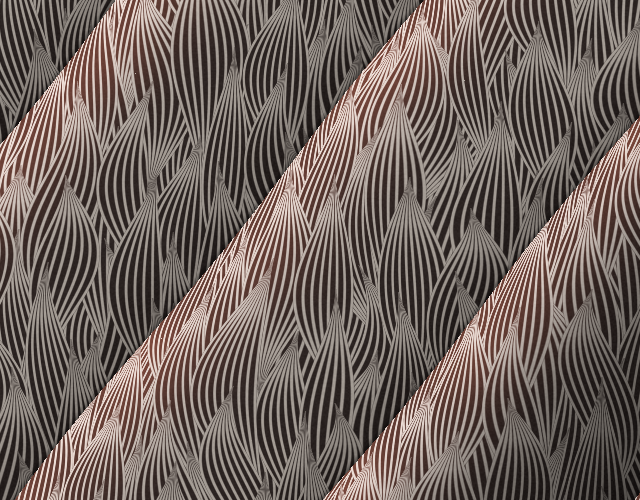
A WebGL 2 fragment shader for this pattern:

```glsl
#version 300 es
precision highp float;
// Folded brown cloth printed with pale, flowing locks of fine lines.
uniform vec2 u_resolution;
out vec4 fragColor;

float hash(vec2 p) {
    p = fract(p * vec2(0.1031, 0.1137) + 0.17);
    p += dot(p, p.yx + 33.33);
    return fract((p.x + p.y) * p.x * 17.3);
}

float noise(vec2 p) {
    vec2 i = floor(p), f = fract(p);
    f = f * f * (3.0 - 2.0 * f);
    vec2 e = vec2(0.0, 1.0);
    return mix(mix(hash(i), hash(i + e.yx), f.x),
               mix(hash(i + e.xy), hash(i + e.yy), f.x), f.y);
}

// One S-shaped lock: x is line ink, y is coverage.
vec2 lock(vec2 p, vec2 id, float soft) {
    float halfLength = mix(0.19, 0.27, hash(id + 3.1));
    float v = p.y / halfLength;
    if (abs(v) >= 1.0) return vec2(0.0);

    float widest = mix(0.042, 0.078, hash(id + 7.7));
    float bend = mix(-0.045, 0.045, hash(id + 11.3));
    float phase = 2.6 * v + 2.0 * hash(id + 19.9);
    float profile = cos(v * 1.5708);
    float halfWidth = widest * pow(profile, 1.5) + 0.001;
    float x = p.x - bend * sin(phase);

    // Lines share the lock's width and converge at both tips.
    float count = floor(widest * 2.0 / 0.0165 + 0.5);
    float spacing = 2.0 * halfWidth / count;
    float q = (x / halfWidth * 0.5 + 0.5) * count;
    float nearest = clamp(floor(q + 0.5), 0.0, count);
    float widthSlope = -2.356 * widest * sqrt(profile) * sin(v * 1.5708);
    float slope = (bend * 2.6 * cos(phase) + x / halfWidth * widthSlope) / halfLength;
    float tilt = inversesqrt(1.0 + slope * slope);

    float dist = abs(q - nearest) * spacing * tilt;
    float lineHalf = min(0.0029, spacing * 0.37);
    float ink = 1.0 - smoothstep(-soft, soft, dist - lineHalf);
    float edge = (abs(x) - halfWidth) * tilt - lineHalf;
    return vec2(ink, 1.0 - smoothstep(-soft, soft, edge));
}

// Locks overlap row by row, with odd columns staggered.
float hairLines(vec2 p, float soft) {
    p.x += 0.014 * sin(p.y * 9.0 + 3.0 * sin(p.x * 5.0));
    vec2 cell = vec2(0.075, 0.2);
    vec2 base = floor(p / cell);
    base.x = 2.0 * floor(base.x * 0.5);

    // Loose wavy strands fill the gaps.
    float strand = (p.x + 0.02 * sin(p.y * 17.0)) / 0.014;
    float ink = 1.0 - smoothstep(-soft, soft, abs(fract(strand) - 0.5) * 0.014 - 0.0029);

    for (int row = 2; row >= -2; row--) {
        for (int parity = 0; parity < 2; parity++) {
            for (int pair = -1; pair <= 1; pair++) {
                vec2 id = base + vec2(float(2 * pair + parity), float(row));
                vec2 jitter = vec2(hash(id), hash(id + 41.3)) - 0.5;
                vec2 center = (id + 0.5 + jitter * vec2(0.8, 0.5)) * cell;
                center.y += float(parity) * cell.y * 0.5;
                vec2 layer = lock(p - center, id, soft);
                ink = mix(ink, layer.x, layer.y);
            }
        }
    }
    return ink;
}

void main() {
    vec2 p = gl_FragCoord.xy / u_resolution.y;
    float pixel = 1.0 / u_resolution.y;
    float soft = max(0.8 * pixel, 0.0014);

    // Diagonal folds: depth grows away from each lit crest.
    vec2 across = vec2(0.773, -0.634);
    float period = 0.477;
    float ripple = 0.006 * sin(dot(p, across.yx * vec2(-1.0, 1.0)) * 7.0);
    float s = (dot(p, across) - 0.023 + ripple) / period;
    float fold = floor(s);
    float depth = fract(s) * period;

    // Cloth turns away at the crest, squeezing its print.
    vec2 cloth = p - across * 0.065 * exp(-depth / 0.045);
    cloth += fold * vec2(0.37, 0.83) + 8.0;
    float ink = hairLines(cloth, soft);

    // Light along the crest, shadow under the next fold.
    float crest = exp(-pow(depth / 0.13, 2.0));
    float sheen = crest * mix(0.65, 1.15, noise(p * 7.0 + 5.0));
    float shadow = smoothstep(0.34, period, depth);
    float corner = smoothstep(0.55, 1.2, p.x - 0.75 * p.y);
    float grain = noise(p * 330.0) - 0.5;

    vec3 ground = mix(vec3(0.165, 0.135, 0.128), vec3(0.46, 0.27, 0.225), sheen);
    vec3 thread = mix(vec3(0.64, 0.61, 0.58), vec3(0.94, 0.88, 0.85), crest);
    ground *= 1.0 - 0.25 * shadow;
    thread *= 1.0 - 0.16 * shadow;
    vec3 color = mix(ground, thread, ink);
    color *= 1.0 - 0.38 * corner * (1.0 - 0.7 * crest);
    color += grain * 0.035;

    // Thin dark crease beneath each crest.
    float crease = smoothstep(period - 0.012, period, depth);
    color *= 1.0 - 0.35 * crease;
    fragColor = vec4(color, 1.0);
}
```
